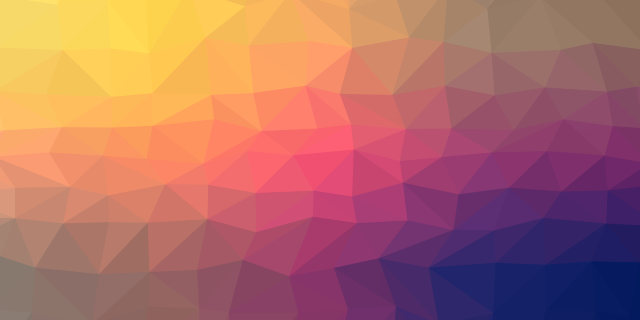
Reproduce this background procedurally as a Shadertoy shader.

```glsl
const float COLUMN_WIDTH = 0.155;
const float ROW_HEIGHT = 0.1;
const float ROW_STRETCH = 0.0015;
const float MID_HEIGHT = 0.51;
const float JITTER = 0.46;
const float SHADE_RANGE = 0.07;

float hash(vec2 p) {
    return fract(sin(dot(p, vec2(127.1, 311.7))) * 43758.5453);
}

// Five evenly spaced colour stops
vec3 ramp(float t, vec3 a, vec3 b, vec3 c, vec3 d, vec3 e) {
    float s = 4.0 * t;
    vec3 color = mix(a, b, clamp(s, 0.0, 1.0));
    color = mix(color, c, clamp(s - 1.0, 0.0, 1.0));
    color = mix(color, d, clamp(s - 2.0, 0.0, 1.0));
    return mix(color, e, clamp(s - 3.0, 0.0, 1.0));
}

float linearStep(float low, float high, float v) {
    return clamp((v - low) / (high - low), 0.0, 1.0);
}

// Horizontal ramps stacked from bottom to top
vec3 backdrop(vec2 p) {
    float x = p.x * 0.5;
    vec3 dusk = ramp(x, vec3(0.53, 0.48, 0.44), vec3(0.57, 0.39, 0.37),
        vec3(0.53, 0.20, 0.41), vec3(0.11, 0.14, 0.42), vec3(0.01, 0.10, 0.36));
    vec3 plum = ramp(x, vec3(0.80, 0.57, 0.47), vec3(0.84, 0.49, 0.41),
        vec3(0.81, 0.27, 0.46), vec3(0.39, 0.18, 0.44), vec3(0.24, 0.12, 0.40));
    vec3 rose = ramp(x, vec3(1.00, 0.63, 0.47), vec3(1.00, 0.54, 0.38),
        vec3(1.00, 0.33, 0.45), vec3(0.60, 0.23, 0.44), vec3(0.47, 0.15, 0.40));
    vec3 amber = ramp(x, vec3(1.00, 0.80, 0.38), vec3(1.00, 0.75, 0.32),
        vec3(1.00, 0.50, 0.42), vec3(0.62, 0.39, 0.42), vec3(0.53, 0.31, 0.40));
    vec3 gold = ramp(x, vec3(1.00, 0.89, 0.44), vec3(1.00, 0.83, 0.30),
        vec3(0.98, 0.67, 0.40), vec3(0.62, 0.51, 0.43), vec3(0.55, 0.44, 0.36));
    vec3 color = mix(dusk, plum, linearStep(0.14, 0.35, p.y));
    color = mix(color, rose, linearStep(0.35, 0.505, p.y));
    color = mix(color, amber, linearStep(0.505, 0.70, p.y));
    return mix(color, gold, linearStep(0.70, 0.896, p.y));
}

// Rows grow taller away from the middle
float rowToHeight(float row) {
    return MID_HEIGHT + row * (ROW_HEIGHT + ROW_STRETCH * row * row);
}

// Newton steps invert the row spacing
float heightToRow(float height) {
    float row = (height - MID_HEIGHT) / ROW_HEIGHT;
    for (int i = 0; i < 3; i++) {
        float slope = ROW_HEIGHT + 3.0 * ROW_STRETCH * row * row;
        row -= (rowToHeight(row) - height) / slope;
    }
    return row;
}

// Jittered mesh point, with each row slid sideways
vec2 meshPoint(vec2 id) {
    vec2 offset = JITTER * (vec2(hash(id), hash(id + 37.3)) - 0.5);
    float slide = 0.5 * (hash(vec2(id.y, 8.7)) - 0.5);
    return vec2((id.x + offset.x + slide) * COLUMN_WIDTH,
                rowToHeight(id.y + offset.y));
}

// Signed distance from an edge, positive on its left
float edgeDistance(vec2 p, vec2 a, vec2 b) {
    vec2 along = b - a;
    vec2 toPoint = p - a;
    return (along.x * toPoint.y - along.y * toPoint.x) / length(along);
}

// Flat facet colour in rgb, premultiplied by coverage in alpha
vec4 facet(vec2 p, vec2 a, vec2 b, vec2 c, float seed, float pixel) {
    float inside = min(edgeDistance(p, a, b),
        min(edgeDistance(p, b, c), edgeDistance(p, c, a)));
    float coverage = smoothstep(-0.6 * pixel, 0.6 * pixel, inside);
    float shade = 1.0 + SHADE_RANGE * (seed - 0.5);
    return vec4(backdrop((a + b + c) / 3.0) * shade, 1.0) * coverage;
}

// Split a mesh cell along either diagonal
vec4 cellFacets(vec2 p, vec2 id, float pixel) {
    vec2 a = meshPoint(id);
    vec2 b = meshPoint(id + vec2(1.0, 0.0));
    vec2 c = meshPoint(id + vec2(1.0, 1.0));
    vec2 d = meshPoint(id + vec2(0.0, 1.0));
    float seedA = hash(id + 5.1);
    float seedB = hash(id + 9.4);
    if (hash(id + 71.9) < 0.5) {
        return facet(p, a, b, c, seedA, pixel) + facet(p, a, c, d, seedB, pixel);
    }
    return facet(p, a, b, d, seedA, pixel) + facet(p, b, c, d, seedB, pixel);
}

void mainImage(out vec4 fragColor, in vec2 fragCoord) {
    vec2 p = fragCoord / iResolution.xy * vec2(2.0, 1.0);
    float pixel = 1.0 / iResolution.y;
    vec2 home = floor(vec2(p.x / COLUMN_WIDTH, heightToRow(p.y)));

    // Gather the facets around this point
    vec4 sum = vec4(backdrop(p), 1.0) * 0.001;
    for (int j = -1; j <= 1; j++) {
        for (int i = -1; i <= 1; i++) {
            sum += cellFacets(p, home + vec2(i, j), pixel);
        }
    }
    fragColor = vec4(sum.rgb / sum.a, 1.0);
}
```
